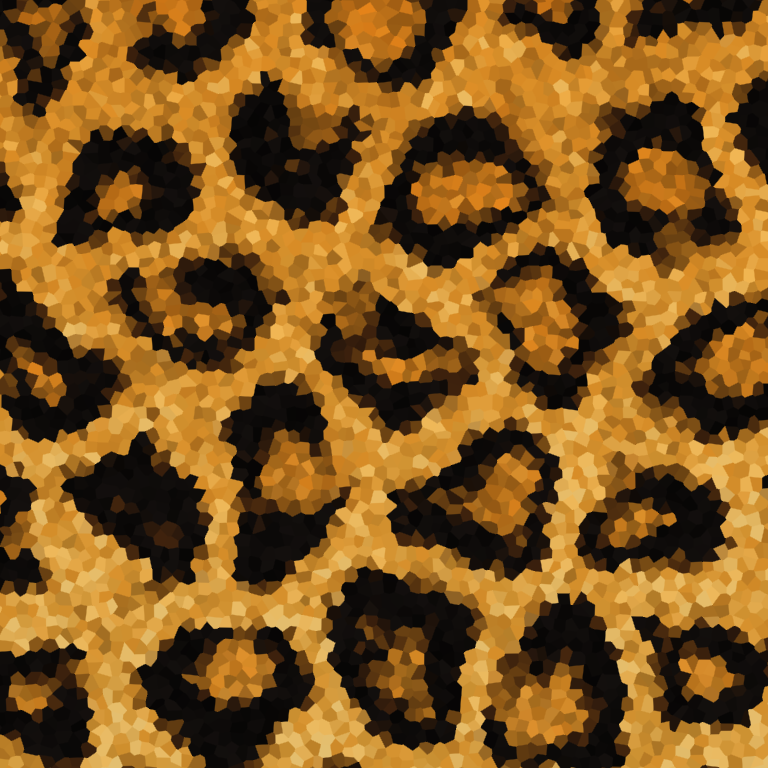
A Shadertoy shader for this pattern:

```glsl
const float CRYSTALS = 66.0;         // facets across the canvas
const float CRYSTAL_JITTER = 0.8;
const float ROSETTES = 4.5;          // rosettes across the canvas
const float ROSETTE_JITTER = 0.5;
const float RING_OUTER = 0.135;      // distances from the rosette cell border
const float RING_INNER = 0.325;
const float RING_WOBBLE = 0.13;
const float CORNER_SHARPNESS = 20.0;
const float WARP = 0.22;

const vec3 BLACK = vec3(0.05, 0.04, 0.035);
const vec3 UMBER = vec3(0.24, 0.13, 0.05);
const vec3 BROWN = vec3(0.42, 0.26, 0.07);
const vec3 OCHRE = vec3(0.64, 0.42, 0.12);
const vec3 GOLD  = vec3(0.83, 0.56, 0.17);
const vec3 CREAM = vec3(0.92, 0.73, 0.38);
const vec3 AMBER = vec3(0.74, 0.44, 0.09);

vec2 hash2(vec2 p) {
    vec3 q = fract(p.xyx * vec3(0.1031, 0.1030, 0.0973));
    q += dot(q, q.yzx + 33.33);
    return fract((q.xx + q.yz) * q.zy);
}

float gradientDot(vec2 corner, vec2 offset) {
    float angle = 6.2832 * hash2(corner + 91.0).x;
    return dot(vec2(cos(angle), sin(angle)), offset);
}

float gradientNoise(vec2 p) {
    vec2 i = floor(p), f = fract(p);
    vec2 u = f * f * f * (f * (f * 6.0 - 15.0) + 10.0);
    vec2 e = vec2(1.0, 0.0);
    float low  = mix(gradientDot(i, f), gradientDot(i + e, f - e), u.x);
    float high = mix(gradientDot(i + e.yx, f - e.yx), gradientDot(i + 1.0, f - 1.0), u.x);
    return 1.4 * mix(low, high, u.y);
}

// Jittered site of a staggered grid cell
vec2 site(vec2 cell, float jitter) {
    float stagger = 0.5 * mod(cell.y, 2.0) - 0.25;
    return cell + 0.5 + vec2(stagger, 0.0) + jitter * (hash2(cell + 37.0) - 0.5);
}

// Nearest site in xy, second nearest in zw
vec4 nearestTwo(vec2 p, float jitter) {
    vec4 sites = vec4(0.0);
    float first = 1e3, second = 1e3;
    for (int y = -2; y <= 2; y++)
    for (int x = -2; x <= 2; x++) {
        vec2 s = site(floor(p) + vec2(x, y), jitter);
        float d = dot(s - p, s - p);
        if (d < first) {
            sites = vec4(s, sites.xy);
            second = first;
            first = d;
        } else if (d < second) {
            sites.zw = s;
            second = d;
        }
    }
    return sites;
}

// Distance from p, nearest to site a, to its bisector with site b
float bisector(vec2 p, vec2 a, vec2 b) {
    return dot(0.5 * (a + b) - p, normalize(b - a));
}

// Distance to the cell border, with rounded corners
float borderDistance(vec2 p) {
    vec2 centre = nearestTwo(p, ROSETTE_JITTER).xy;
    float sum = 0.0;
    for (int y = -2; y <= 2; y++)
    for (int x = -2; x <= 2; x++) {
        vec2 s = site(floor(p) + vec2(x, y), ROSETTE_JITTER);
        if (distance(s, centre) > 0.01)
            sum += exp(-CORNER_SHARPNESS * bisector(p, centre, s));
    }
    return -log(sum) / CORNER_SHARPNESS;
}

// Flat colour of the facet around a crystal site
vec3 facetColour(vec2 crystal) {
    vec2 uv = crystal / CRYSTALS;
    vec2 p = uv * ROSETTES;
    vec2 grain = hash2(floor(crystal * 64.0)) - 0.5;
    vec2 grain2 = hash2(floor(crystal * 64.0) + 53.0) - 0.5;
    p += WARP * vec2(gradientNoise(p * 1.3), gradientNoise(p * 1.3 + 17.0));

    // Broken, uneven ring
    float edge = borderDistance(p) + 0.05 * gradientNoise(p * 4.0) + 0.06 * grain.x;
    float inner = RING_INNER + RING_WOBBLE * gradientNoise(p * 2.1 + 5.0);
    float core = smoothstep(inner - 0.06, inner + 0.07, edge);
    float gaps = smoothstep(-0.55, -0.25, gradientNoise(p * 2.4 + 41.0));
    float inside = smoothstep(RING_OUTER - 0.05, RING_OUTER + 0.045, edge);
    float ink = inside * (1.0 - core) * mix(0.25, 1.0, gaps);
    ink += 0.22 * grain.y * inside;

    // Fur, paler towards the bottom
    float tone = 0.53 + 0.55 * (grain2.x + grain.y) + 0.3 * (0.45 - uv.y)
               + 0.2 * gradientNoise(uv * 9.0);
    vec3 fur = mix(OCHRE, GOLD, smoothstep(0.05, 0.5, tone));
    fur = mix(fur, CREAM, smoothstep(0.5, 0.95, tone));
    fur = mix(fur, AMBER * (0.95 + 0.5 * grain2.x), 0.75 * inside);
    fur *= 1.0 + vec3(0.04, -0.03, -0.2) * (uv.y - 0.4 + grain2.y);

    // Ink ramp from fur to black
    vec3 colour = mix(fur, BROWN, smoothstep(0.08, 0.42, ink));
    colour = mix(colour, UMBER, smoothstep(0.38, 0.68, ink));
    return mix(colour, BLACK * (1.0 + grain2.y), smoothstep(0.62, 0.88, ink));
}

void mainImage(out vec4 fragColor, in vec2 fragCoord) {
    float pixel = CRYSTALS / iResolution.y;
    vec2 p = fragCoord * pixel;
    vec4 sites = nearestTwo(p, CRYSTAL_JITTER);
    float edge = bisector(p, sites.xy, sites.zw);
    float blend = 0.5 * (1.0 - smoothstep(0.0, 0.7 * pixel, edge));
    vec3 colour = mix(facetColour(sites.xy), facetColour(sites.zw), blend);
    fragColor = vec4(colour, 1.0);
}
```
